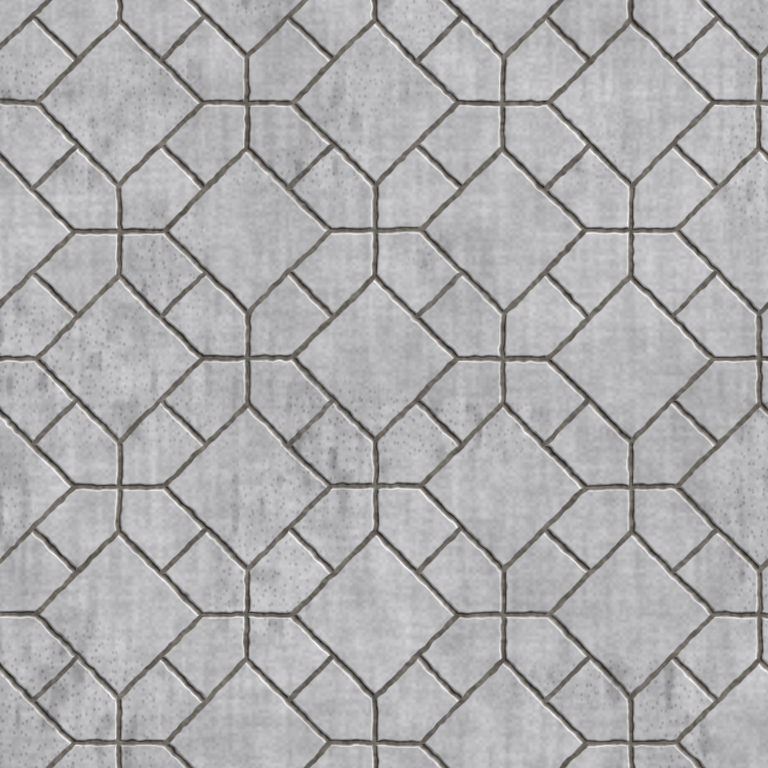
Reproduce this texture procedurally as a WebGL 1 fragment shader.

```glsl
precision highp float;

// Grey concrete paving: diamonds on a checkerboard lattice, joined by crosses and short bars.
// One fold maps every joint into a single triangle; the joint height is then lit from one
// diagonal side, and streaky noise with small cellular pits weathers the stone.

uniform vec2 u_resolution;

float hash(vec2 p) {
  return fract(sin(dot(p, vec2(127.1, 311.7))) * 43758.55);
}

float noise(vec2 p) {
  vec2 i = floor(p), f = fract(p);
  f = f * f * (3.0 - 2.0 * f);
  return mix(mix(hash(i), hash(i + vec2(1.0, 0.0)), f.x),
             mix(hash(i + vec2(0.0, 1.0)), hash(i + 1.0), f.x), f.y);
}

// Distance to the nearest jittered cell point
float cellular(vec2 p) {
  vec2 i = floor(p), f = fract(p);
  float nearest = 2.0;
  for (int y = -1; y <= 1; y++) {
    for (int x = -1; x <= 1; x++) {
      vec2 o = vec2(float(x), float(y));
      vec2 jitter = vec2(hash(i + o), hash(i + o + 37.3));
      nearest = min(nearest, length(o + jitter - f));
    }
  }
  return nearest;
}

// Distance to the joints, with one diamond centred on the origin of each unit cell
float jointDistance(vec2 p) {
  const float r = 0.324; // half diagonal of a diamond
  vec2 q = abs(fract(p + 0.5) - 0.5);
  if (q.x + q.y > 0.5) q = 0.5 - q;
  float s = q.x + q.y;
  float edge = abs(s - r) * 0.7071;
  float bar = length(vec2(q.x - q.y, max(r - s, 0.0))) * 0.7071;
  float arm = length(vec2(min(q.x, q.y), max(r - max(q.x, q.y), 0.0)));
  return min(edge, min(bar, arm));
}

// 0 inside a joint, 1 on the stone
float height(vec2 p, float soft) {
  return smoothstep(0.010 - soft, 0.010 + soft, jointDistance(p));
}

void main() {
  vec2 uv = gl_FragCoord.xy / u_resolution;
  float soft = max(0.004, 2.1 / u_resolution.y);

  // Three cells each way, with slightly ragged edges
  vec2 p = uv * 3.0 - vec2(0.465, 0.598);
  p += 0.007 * (vec2(noise(uv * 110.0), noise(uv * 110.0 + 51.0)) - 0.5);
  p += 0.008 * (vec2(noise(uv * 13.0), noise(uv * 13.0 + 23.0)) - 0.5);

  // Concrete: clouds, vertical streaks, faint weave and grain
  float grain = noise(uv * 230.0);
  float tone = 0.725;
  tone += 0.06 * (noise(uv * vec2(11.0, 8.0)) - 0.5);
  tone += 0.06 * (noise(uv * vec2(38.0, 26.0) + 7.0) - 0.5);
  tone += 0.07 * (noise(uv * vec2(130.0, 18.0)) - 0.5);
  tone += 0.05 * (noise(uv * vec2(24.0, 140.0)) - 0.5);
  tone += 0.07 * (grain - 0.5);

  // Sparse dark stains and pits
  float patches = smoothstep(0.45, 0.8, noise(uv * 9.0 + 17.0));
  float stain = smoothstep(0.6, 0.95, noise(uv * vec2(85.0, 32.0) + 3.0));
  float pit = 1.0 - smoothstep(0.08, 0.26, cellular(uv * vec2(95.0, 75.0)));
  tone -= patches * (0.11 * stain + 0.09 * pit);
  vec3 stone = tone * vec3(0.998, 0.998, 1.008);

  // Sandy joint filling
  float sand = 0.55 * grain + 0.45 * noise(uv * 75.0 + 9.0);
  vec3 joint = mix(vec3(0.30, 0.28, 0.26), vec3(0.54, 0.52, 0.49), sand);

  // Lower left rims catch the light, upper right rims fall into shadow
  vec2 toRim = vec2(-0.0045);
  float lit = height(p + toRim, soft) - height(p - toRim, soft);
  float shine = lit > 0.0 ? 0.13 + 0.10 * noise(uv * 60.0 + 31.0) : 0.21;

  vec3 color = mix(joint, stone, height(p, soft)) + lit * shine;
  gl_FragColor = vec4(clamp(color, 0.0, 1.0), 1.0);
}
```
